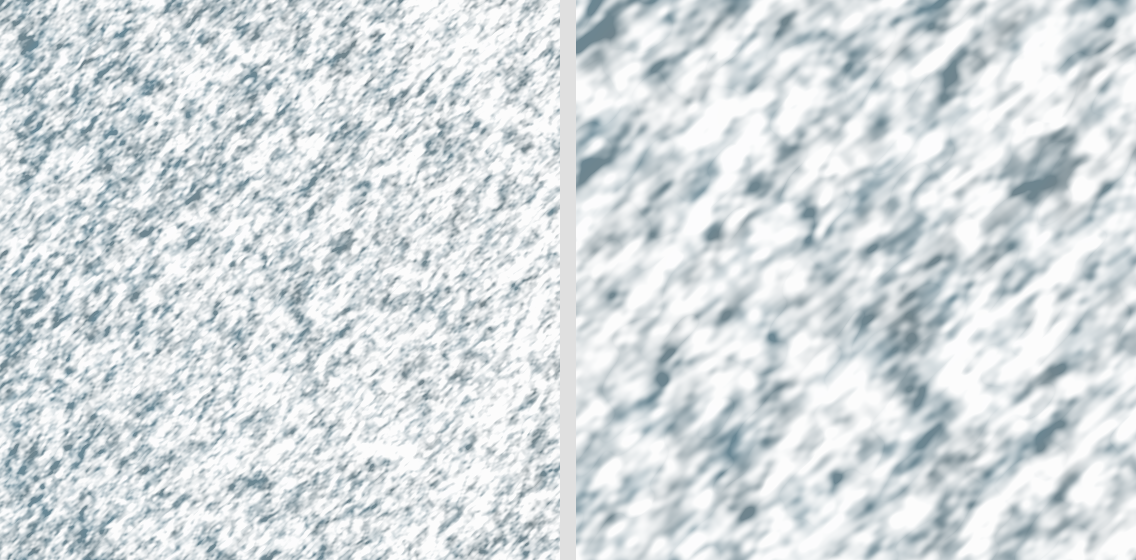
Left: the whole. Right: its middle third, enlarged.
Reproduce this texture procedurally as a WebGL 2 fragment shader.

```glsl
#version 300 es
precision highp float;
precision highp int;

uniform vec2 u_resolution;
out vec4 fragColor;

// Integer hash of a lattice cell, in 0..1
float hashCell(ivec2 cell, uint seed) {
    uvec2 q = uvec2(cell) * uvec2(1597u, 3571u);
    uint h = q.x ^ (q.y + seed * 7919u);
    h = h * 747796u + 28913u;
    h = ((h >> 15u) ^ h) * 277803u;
    h = ((h >> 13u) ^ h) * 668265u;
    h = (h >> 16u) ^ h;
    return float(h & 65535u) / 65535.0;
}

// Smooth value noise with zero mean and roughly unit variance
float noise(vec2 p, uint seed) {
    ivec2 cell = ivec2(floor(p));
    vec2 f = fract(p);
    f = f * f * (3.0 - 2.0 * f);
    float low = mix(hashCell(cell, seed), hashCell(cell + ivec2(1, 0), seed), f.x);
    float high = mix(hashCell(cell + ivec2(0, 1), seed), hashCell(cell + ivec2(1, 1), seed), f.x);
    return (mix(low, high, f.y) - 0.5) * 4.66;
}

// Noise stretched along a direction; frequency is (along, across)
float streaks(vec2 p, float angle, vec2 frequency, uint seed) {
    vec2 along = vec2(cos(angle), sin(angle));
    vec2 across = vec2(-along.y, along.x);
    return noise(vec2(dot(p, along), dot(p, across)) * frequency, seed);
}

// Thin dark lines where stretched noise crosses zero
float creases(vec2 p, float angle, vec2 frequency, uint seed) {
    return (0.8 - abs(streaks(p, angle, frequency, seed))) / 0.6;
}

vec2 warp(vec2 p, float frequency, float amount) {
    return p + amount * vec2(noise(p * frequency, 11u), noise(p * frequency, 12u));
}

// Layered density: broad slope, clumps, streaks, creases, grain
float density(vec2 p) {
    vec2 q = warp(p, 45.0, 0.0013);
    float slope = 0.85 * (0.5 - p.x) + 0.2 * (p.y - 0.5);
    float clumps = 0.27 * streaks(q, 1.15, vec2(17.0, 34.0), 1u)
                 + 0.10 * streaks(q, 0.95, vec2(7.0, 12.0), 2u);
    float strokes = 0.42 * streaks(q, 0.78, vec2(32.0, 92.0), 3u)
                  + 0.42 * streaks(q, 0.92, vec2(52.0, 108.0), 4u);
    float fibres = 0.52 * streaks(q, 0.72, vec2(76.0, 185.0), 5u);
    float lines = 0.36 * creases(q, 0.82, vec2(44.0, 98.0), 6u);
    float grain = 0.36 * streaks(p, 0.65, vec2(150.0, 250.0), 7u);
    return slope + clumps + strokes + fibres + lines + grain;
}

// Skewed tone curve: wide highlights and a short dark tail
float inkAmount(float z) {
    z = clamp(z, -1.2, 2.4);
    return clamp(0.15 + 0.143 * z + 0.024 * z * z, 0.008, 0.57);
}

// White paper absorbing red most, with a faint drift of hue
vec3 inkColor(float ink, float drift) {
    vec3 absorption = vec3(1.0, 0.84, 0.77) + drift * vec3(0.03, -0.01, -0.03);
    return 1.0 - ink * absorption;
}

void main() {
    vec2 p = gl_FragCoord.xy / u_resolution.y;
    float ink = inkAmount(density(p));
    float drift = 0.5 * streaks(p, 0.85, vec2(34.0, 70.0), 8u) + 1.2 * (0.5 - p.x);
    fragColor = vec4(inkColor(ink, drift), 1.0);
}
```
